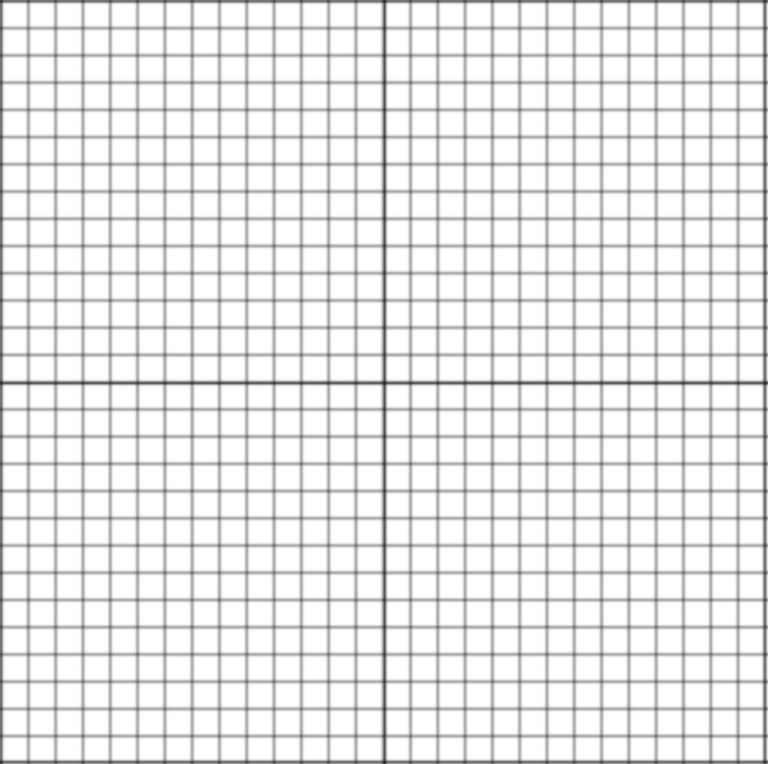
Give the GLSL for this pattern, as a Shadertoy shader.

```glsl
// Sheet of graph paper: a fine grey grid on white, two darker centre axes
// and a dark outer frame. Every rule is a soft Gaussian stroke; the grid
// repeats by rounding to the nearest line, and strokes merge by their ink.

const vec3 PAPER = vec3(1.0);
const vec3 INK = vec3(0.03, 0.03, 0.045);

const vec2 PITCH = vec2(0.03554, 0.03564);       // cell size
const vec2 GRID_CENTRE = vec2(0.4990, 0.4998);   // middle grid lines
const vec2 AXIS = vec2(0.5007, 0.4987);          // heavy centre lines
const vec2 FRAME_LOW = vec2(0.0014, 0.0024);     // left and bottom edges
const vec2 FRAME_HIGH = vec2(0.9960, 0.9985);    // right and top edges

// Soft stroke, widened by the pixel footprint for smooth edges
vec2 stroke(vec2 offset, float softness, vec2 pixel) {
    vec2 variance = vec2(softness * softness) + 0.09 * pixel * pixel;
    return exp(-0.5 * offset * offset / variance);
}

// Signed offset to the nearest line of a repeating set
vec2 repeatOffset(vec2 p, vec2 centre, vec2 pitch) {
    vec2 cell = (p - centre) / pitch;
    return (cell - round(cell)) * pitch;
}

// Ink of the vertical (x) and horizontal (y) rules
vec2 ruleInk(vec2 p, vec2 pixel) {
    vec2 grid = 0.345 * stroke(repeatOffset(p, GRID_CENTRE, PITCH), 0.00172, pixel);
    vec2 axes = 0.68 * stroke(p - AXIS, 0.0018, pixel);
    vec2 frame = 0.60 * max(stroke(p - FRAME_LOW, 0.0018, pixel),
                            stroke(p - FRAME_HIGH, 0.0018, pixel));
    return max(grid, max(axes, frame));
}

void mainImage(out vec4 fragColor, in vec2 fragCoord) {
    vec2 pixel = 1.0 / iResolution.xy;
    vec2 rules = ruleInk(fragCoord * pixel, pixel);

    // Crossings darken where both directions overlap
    float coverage = 1.0 - (1.0 - rules.x) * (1.0 - rules.y);
    fragColor = vec4(mix(PAPER, INK, coverage), 1.0);
}
```
